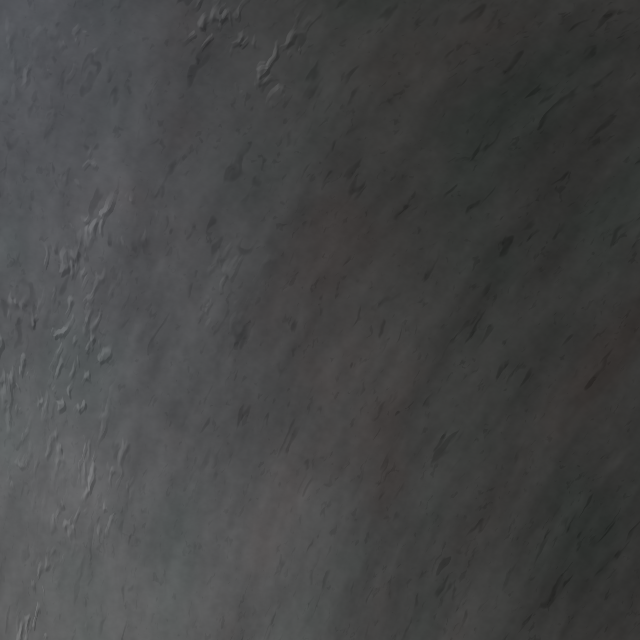
This texture is drawn by a Shadertoy shader. Its source:

```glsl
float hash(vec2 p) {
    return fract(sin(dot(p, vec2(127.1, 311.7))) * 43758.5453);
}

float noise(vec2 p) {
    vec2 i = floor(p), f = fract(p);
    f = f * f * (3.0 - 2.0 * f);
    return mix(mix(hash(i), hash(i + vec2(1, 0)), f.x),
               mix(hash(i + vec2(0, 1)), hash(i + vec2(1, 1)), f.x), f.y);
}

// Layered noise, centred on zero
float fbm(vec2 p) {
    float sum = 0.0, amp = 0.5;
    for (int i = 0; i < 5; i++) {
        sum += amp * (noise(p) - 0.5);
        p = mat2(1.6, 0.25, -0.25, 2.0) * p + 17.3;
        amp *= 0.55;
    }
    return sum;
}

// Ragged slivers where layered noise peaks
float flecks(vec2 p, float threshold) {
    p += 0.7 * vec2(noise(p * 1.7 + 31.0), noise(p * 1.7 + 57.0));
    float n = 0.55 * noise(p) + 0.3 * noise(p * 2.1 + 9.0) + 0.15 * noise(p * 0.45 + 4.0);
    return smoothstep(threshold, threshold + 0.18, n);
}

void mainImage(out vec4 fragColor, in vec2 fragCoord) {
    vec2 uv = fragCoord / iResolution.xy;

    // Grain space: steep on the left, fanning to a diagonal on the right
    vec2 warped = uv + 0.025 * vec2(fbm(uv * 9.0), fbm(uv * 9.0 + 40.0));
    float y = warped.y - 0.5;
    vec2 grain = vec2(warped.x - y * (0.2 + 0.6 * warped.x), y + 0.35 * warped.x);

    // Light falling off from lower left to the right
    float t = uv.x + 0.28 * (uv.y - 0.5);
    float tone = mix(0.363, 0.205, smoothstep(-0.05, 0.93, t));
    float lit = 1.0 - smoothstep(0.1, 0.75, t);

    // Broad clouds, long streaks, fine mottling and soft grit
    float relief = 0.075 * fbm(grain * vec2(5.0, 3.0) + 3.0)
                 + 0.070 * fbm(grain * vec2(18.0, 5.0))
                 + 0.050 * fbm(grain * vec2(55.0, 18.0) + 50.0)
                 + 0.030 * fbm(uv * 100.0);
    tone += relief * (0.75 + 0.35 * lit);

    // Pale slivers with shaded edges, gathered in patches on the left
    float band = 1.0 - smoothstep(0.08, 0.3, abs(grain.x - 0.13));
    float patches = smoothstep(-0.02, 0.2, fbm(grain * vec2(12.0, 5.0) + 71.0));
    vec2 chipScale = vec2(110.0, 36.0);
    float chips = flecks(grain * chipScale, 0.6);
    float shade = flecks((grain + vec2(-0.005, 0.006)) * chipScale, 0.6);
    tone += band * patches * (0.012 + 0.085 * chips - 0.065 * shade);

    // Thin dark scratches and small pits
    float scratches = flecks(grain * vec2(80.0, 24.0) + 5.0, 0.68);
    float pits = flecks(grain * vec2(140.0, 75.0) + 8.0, 0.67);
    tone -= 0.04 * scratches + 0.025 * pits;

    // Faint blue, rust and green casts
    float blue = lit * (0.25 + 0.75 * uv.y);
    float hue = fbm(grain * vec2(7.0, 3.5) + 23.0);
    vec3 tint = vec3(0.002, 0.002, -0.003);
    tint += blue * vec3(-0.009, -0.002, 0.022);
    tint += smoothstep(0.0, 0.3, hue) * vec3(0.011, -0.002, -0.004);
    tint += smoothstep(0.0, 0.3, -hue) * vec3(-0.008, 0.004, 0.0);

    fragColor = vec4(clamp(tone + tint, 0.0, 1.0), 1.0);
}
```
